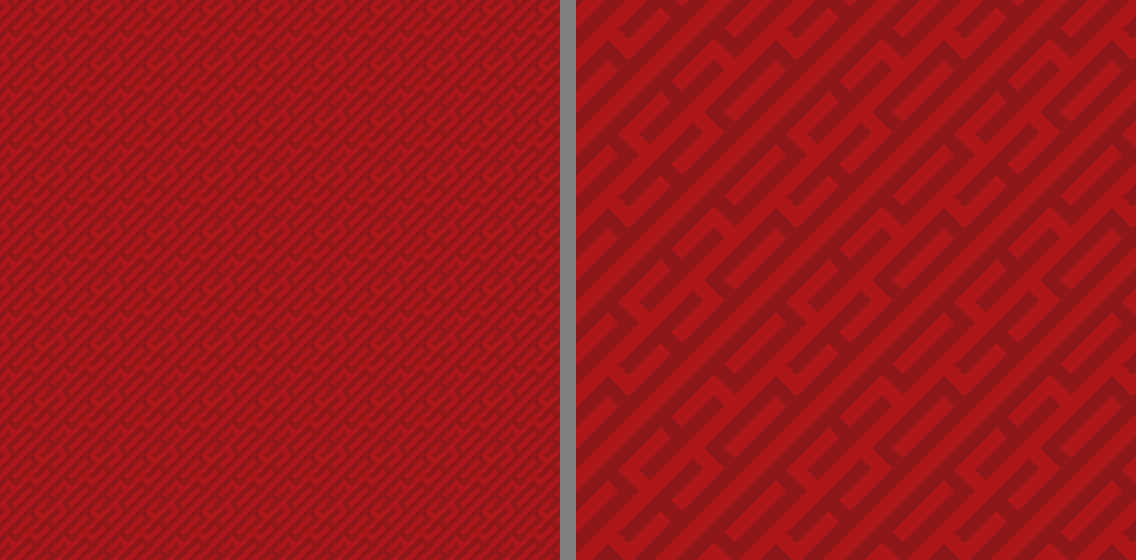
Left: the whole. Right: its middle third, enlarged.
This pattern is drawn by a Shadertoy shader. Its source:

```glsl
// Diagonal maze of flat red bars: unbroken stripes alternate with rows cut into
// one long and two short bars; each short bar hooks onto a neighbouring stripe.
// Rotated, folded coordinates reduce the whole repeat to a few box distances.

const float REPEATS     = 10.0;                     // tiles across and down
const float STRIPES     = 4.0;                      // stripes per tile
const vec2  SHIFT       = vec2(-3.1111, -4.0956);   // across, along the stripes
const float HALF_WIDTH  = 0.25;                     // of bars, hooks and gaps, in stripe spacings
const float SHORT_PITCH = 2.53;                     // gap to gap over a short bar
const vec3  DARK_RED    = vec3(0.56, 0.09, 0.10);
const vec3  BRIGHT_RED  = vec3(0.68, 0.09, 0.10);

// Distance from the middle of a repeating interval
float foldRepeat(float x, float period) {
    return abs(mod(x + 0.5 * period, period) - 0.5 * period);
}

float boxDistance(vec2 p, vec2 halfSize) {
    vec2 d = abs(p) - halfSize;
    return length(max(d, 0.0)) + min(max(d.x, d.y), 0.0);
}

// Signed distance to the bright bars, in stripe spacings
float mazeDistance(vec2 tile) {
    float across = STRIPES * (tile.x - tile.y) + SHIFT.x;
    float row = 2.0 * floor(0.5 * across + 0.5);
    float along = STRIPES * (tile.x + tile.y) + row + SHIFT.y;

    // Fold: v is 0 on the hooked stripe, 1 on a cut row, 2 on the plain stripe
    float v = foldRepeat(across - 1.0, STRIPES);
    float u = foldRepeat(along, 2.0 * STRIPES);

    // Unbroken stripes
    float stripes = min(v, abs(v - 2.0)) - HALF_WIDTH;

    // Cut row: gaps between the short bars and beside the long one
    float gaps = min(u, abs(u - SHORT_PITCH)) - HALF_WIDTH;
    float bars = max(abs(v - 1.0) - HALF_WIDTH, -gaps);

    // Hooks from the outer ends of the short bars
    float hookCentre = SHORT_PITCH - 2.0 * HALF_WIDTH;
    float hooks = boxDistance(vec2(u - hookCentre, v - 0.5),
                              vec2(HALF_WIDTH, 0.5 + HALF_WIDTH));

    return min(stripes, min(bars, hooks));
}

void mainImage(out vec4 fragColor, in vec2 fragCoord) {
    vec2 tile = REPEATS * fragCoord / iResolution.xy;
    float pixel = REPEATS * STRIPES * sqrt(2.0) / iResolution.y;
    float bright = clamp(0.5 - mazeDistance(tile) / pixel, 0.0, 1.0);
    fragColor = vec4(mix(DARK_RED, BRIGHT_RED, bright), 1.0);
}
```
